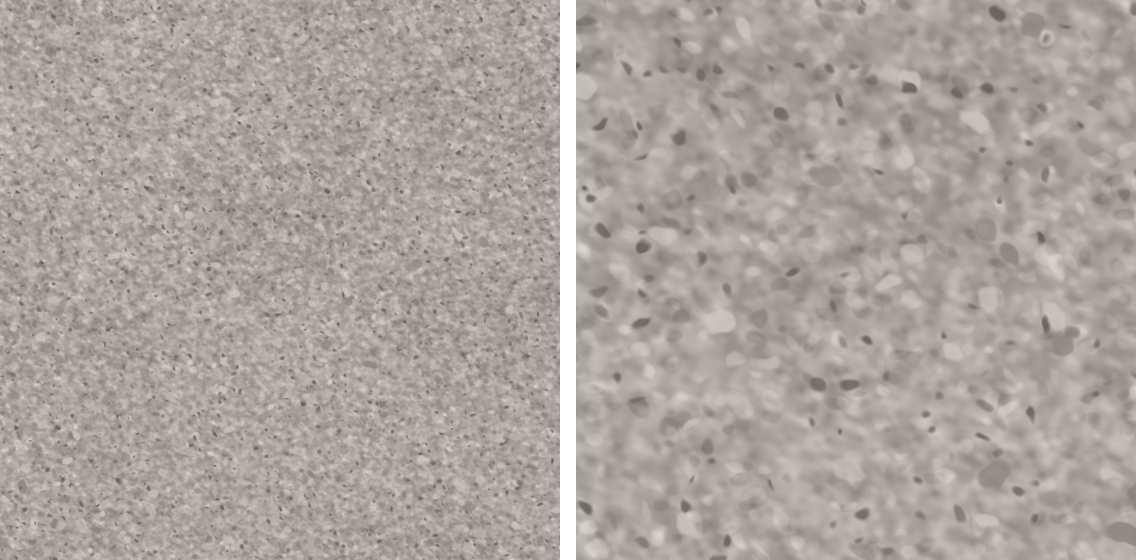
Left, the full canvas; right, a detail of the centre.
This texture is drawn by a WebGL 2 fragment shader. Its source:

```glsl
#version 300 es
precision highp float;
// Fine speckled grey stone: mottled ground with light, grey and dark grains.

#define GROUND_TONE 0.642
#define MOTTLE 0.15
#define FINE_MOTTLE 0.11
#define CLOUDING 0.035
#define LIGHT_TONE 0.775
#define GREY_TONE 0.515
#define DARK_TONE 0.37
#define SLANT -0.4
#define EDGE_BLUR 0.0012
#define ROUGHNESS 0.0035
#define WARMTH vec3(0.021, 0.0, -0.029)

uniform vec2 u_resolution;
out vec4 fragColor;

// Four random values in 0..1 for an integer cell and a layer seed.
vec4 hash4(vec2 cell, float seed) {
    uvec4 v = uvec4(ivec4(ivec2(cell), int(seed), 17)) * 1664525u + 1013904223u;
    v += v.yzxy * v.wxyz;
    v ^= v >> 16u;
    v += v.yzxy * v.wxyz;
    v ^= v >> 15u;
    return vec4(v >> 8u) / 16777216.0;
}

float valueNoise(vec2 p, float seed) {
    vec2 cell = floor(p);
    vec2 f = fract(p);
    f = f * f * (3.0 - 2.0 * f);
    float low = mix(hash4(cell, seed).x, hash4(cell + vec2(1, 0), seed).x, f.x);
    float high = mix(hash4(cell + vec2(0, 1), seed).x, hash4(cell + vec2(1, 1), seed).x, f.x);
    return mix(low, high, f.y);
}

mat2 rotation(float angle) {
    float c = cos(angle), s = sin(angle);
    return mat2(c, -s, s, c);
}

// Coverage of scattered oval grains; radii are fractions of a cell.
float grains(vec2 p, float cells, float density, vec2 radii, float seed) {
    vec2 home = floor(p * cells);
    float blur = EDGE_BLUR + 0.5 / min(u_resolution.x, u_resolution.y);
    float coverage = 0.0;
    for (int y = -1; y <= 1; y++) {
        for (int x = -1; x <= 1; x++) {
            vec2 cell = home + vec2(x, y);
            vec4 place = hash4(cell, seed);
            vec4 shape = hash4(cell, seed + 1.0);
            if (place.z > density) continue;
            vec2 d = p - (cell + place.xy) / cells;
            d = rotation(SLANT + (shape.x - 0.5) * 2.0) * d;
            float aspect = mix(1.0, 1.45, shape.y);
            float radius = mix(radii.x, radii.y, shape.z * shape.z) / cells;
            float dist = length(d * vec2(1.0 / aspect, aspect)) - radius;
            float grain = 1.0 - smoothstep(-blur, blur, dist);
            coverage = max(coverage, grain * mix(0.5, 1.0, shape.w));
        }
    }
    return coverage;
}

void main() {
    vec2 uv = gl_FragCoord.xy / min(u_resolution.x, u_resolution.y);

    // Mottled ground, stretched a little along the slant
    vec2 along = rotation(SLANT) * uv * vec2(0.8, 1.0);
    float tone = GROUND_TONE;
    tone += CLOUDING * (valueNoise(uv * 5.0, 1.0) - 0.5);
    tone += MOTTLE * (valueNoise(along * 115.0, 2.0) - 0.5);
    tone += FINE_MOTTLE * (valueNoise(along * 230.0, 3.0) - 0.5);

    // Warped position makes grain outlines irregular
    vec2 warp = vec2(valueNoise(uv * 150.0, 4.0), valueNoise(uv * 150.0, 5.0)) - 0.5;
    vec2 p = uv + ROUGHNESS * warp;

    // Faint small grains
    tone += 0.085 * grains(p, 75.0, 0.45, vec2(0.2, 0.45), 10.0);
    tone -= 0.085 * grains(p, 72.0, 0.36, vec2(0.2, 0.42), 20.0);

    // Larger pale and grey chips
    tone = mix(tone, GREY_TONE, 0.85 * grains(p, 24.0, 0.13, vec2(0.13, 0.25), 30.0));
    tone = mix(tone, LIGHT_TONE, 0.9 * grains(p, 28.0, 0.22, vec2(0.12, 0.25), 40.0));

    // Small dark flecks
    tone = mix(tone, DARK_TONE, 0.9 * grains(p, 80.0, 0.17, vec2(0.14, 0.33), 50.0));

    fragColor = vec4(clamp(vec3(tone) + WARMTH, 0.0, 1.0), 1.0);
}
```
